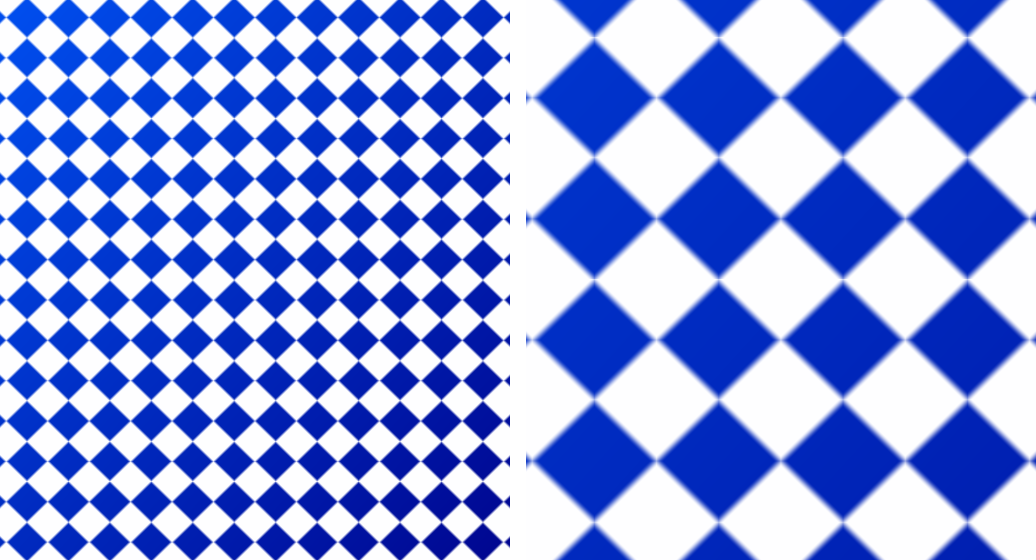
Left: the whole. Right: its middle third, enlarged.
Give the GLSL for this pattern, as a Shadertoy shader.

```glsl
// Blue diamond checker on white, shaded by a diagonal gradient.

// Lengths are fractions of the canvas height, measured from the top left.
const vec2 PITCH = vec2(0.07402, 0.07207);
const vec2 FIRST_CENTER = vec2(0.0482, 0.0312);
const float HALF_SIZE = 0.487;     // diamond half extent, in cells
const float ROW_VARIATION = 0.007; // alternate rows swell and shrink
const float SOFTNESS = 0.0028;

const vec3 PAPER = vec3(0.995, 0.995, 1.0);
const vec3 BRIGHT_BLUE = vec3(0.0, 0.31, 0.94);
const vec3 DEEP_BLUE = vec3(0.0, 0.02, 0.56);

// Approximate signed distance to a diamond with the given half extents.
float diamondDistance(vec2 p, vec2 extents) {
    vec2 slope = 1.0 / extents;
    return (dot(abs(p), slope) - 1.0) / length(slope);
}

// Signed distance to the nearest diamond of the repeating grid.
float gridDistance(vec2 p, vec2 pitch, float halfSize, float variation) {
    vec2 cell = floor(p / pitch + 0.5);
    float rowSign = 1.0 - 2.0 * mod(cell.y, 2.0);
    float size = halfSize + variation * rowSign;
    return diamondDistance(p - cell * pitch, pitch * size);
}

// Linear blend from the top left corner to the bottom right corner.
vec3 diagonalGradient(vec2 uv, vec3 start, vec3 end) {
    return mix(start, end, clamp(0.5 * (uv.x + uv.y), 0.0, 1.0));
}

void mainImage(out vec4 fragColor, in vec2 fragCoord) {
    vec2 fromTop = vec2(fragCoord.x, iResolution.y - fragCoord.y);
    vec2 p = fromTop / iResolution.y;

    // Soft-edged diamond coverage
    float d = gridDistance(p - FIRST_CENTER, PITCH, HALF_SIZE, ROW_VARIATION);
    float edge = max(SOFTNESS, 0.7 / iResolution.y);
    float coverage = 1.0 - smoothstep(-edge, edge, d);

    // Gradient ink over paper
    vec3 ink = diagonalGradient(fromTop / iResolution.xy, BRIGHT_BLUE, DEEP_BLUE);
    fragColor = vec4(mix(PAPER, ink, coverage), 1.0);
}
```
